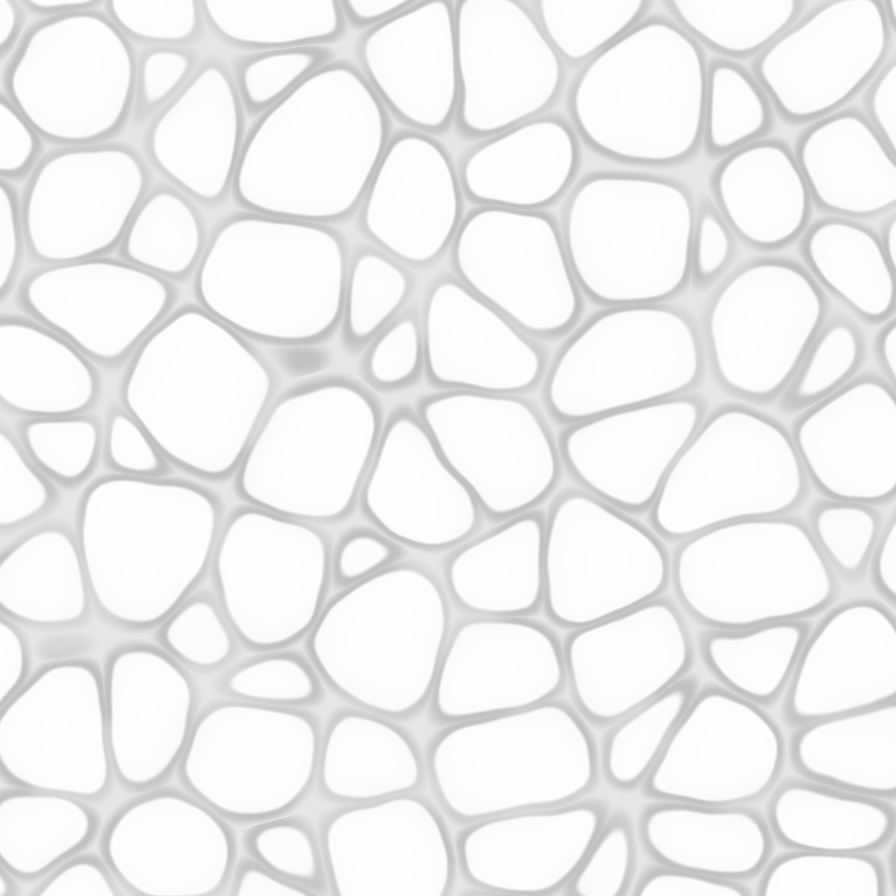
This pattern is drawn by a Shadertoy shader. Its source:

```glsl
// Irregular pale stones with rounded corners, set in soft grey mortar joints.

#define STONE_PITCH vec2(0.125, 0.108) // mean spacing of the stones
#define JITTER 0.84                    // scatter of the stone centres
#define SIZE_SPREAD 0.0072             // contrast of large and small stones
#define ROUNDING 0.012                 // softness of the stone corners
#define JOINT 0.0052                   // half width of a joint
#define EDGE_SOFT 0.0023               // half width of the stone edge ramp
#define WARP 0.016                     // waviness of the outlines
#define STONE_GREY 0.995
#define RIM_GREY 0.760
#define PALE_RIM_GREY 0.845
#define FILL_GREY 0.905

vec3 hash3(vec2 p) {
    vec3 q = fract(p.xyx * vec3(0.1031, 0.1030, 0.0973));
    q += dot(q, q.yxz + 33.33);
    return fract((q.xxy + q.yzz) * q.zyx);
}

// Smooth value noise with three independent channels
vec3 noise3(vec2 p) {
    vec2 i = floor(p), f = fract(p);
    f = f * f * (3.0 - 2.0 * f);
    vec3 low = mix(hash3(i), hash3(i + vec2(1, 0)), f.x);
    vec3 high = mix(hash3(i + vec2(0, 1)), hash3(i + vec2(1, 1)), f.x);
    return mix(low, high, f.y);
}

// Stone centre in xy, size weight in z
vec3 stoneSite(vec2 cell) {
    vec3 h = hash3(cell + 57.0);
    vec2 centre = (cell + 0.5 + JITTER * (h.xy - 0.5)) * STONE_PITCH;
    return vec3(centre, SIZE_SPREAD * h.z);
}

float power(vec2 p, vec3 site) {
    vec2 d = p - site.xy;
    return dot(d, d) - site.z;
}

// Rounded distance from p to the border of the stone that holds it
float borderDistance(vec2 p) {
    vec2 base = floor(p / STONE_PITCH), owner = base;
    float best = 1e5;
    for (int y = -2; y <= 2; y++)
    for (int x = -2; x <= 2; x++) {
        vec2 cell = base + vec2(x, y);
        float d = power(p, stoneSite(cell));
        if (d < best) { best = d; owner = cell; }
    }

    // Exponential smooth minimum over all bisectors
    vec3 site = stoneSite(owner);
    float sum = 0.0;
    for (int y = -2; y <= 2; y++)
    for (int x = -2; x <= 2; x++) {
        if (x == 0 && y == 0) continue;
        vec3 other = stoneSite(owner + vec2(x, y));
        float gap = max(length(other.xy - site.xy), 0.04);
        float d = (power(p, other) - best) / (2.0 * gap);
        sum += exp(-d / ROUNDING);
    }
    return -ROUNDING * log(max(sum, 1e-20));
}

void mainImage(out vec4 fragColor, in vec2 fragCoord) {
    vec2 uv = fragCoord / iResolution.y;

    // Bend the outlines at a broad and a fine scale
    vec2 p = uv + WARP * (noise3(uv * 11.0 + 3.0).xy - 0.5)
                + 0.35 * WARP * (noise3(uv * 29.0 + 41.0).xy - 0.5);

    // Joint width and rim tone drift over the wall
    vec3 drift = noise3(uv * 17.0 + 90.0);
    float s = borderDistance(p) - JOINT * mix(0.72, 1.28, drift.x);

    // Dark rims, paler mortar in the wide junctions
    float rim = mix(RIM_GREY, PALE_RIM_GREY, smoothstep(0.35, 0.9, drift.y));
    float depth = 1.0 - smoothstep(-0.014, -0.0035, s);
    float mortar = mix(rim, FILL_GREY, depth);

    // Nearly flat stone faces with a faint shade near the rim
    float face = STONE_GREY - 0.022 * drift.z * exp(-max(s, 0.0) / 0.012);

    float soft = max(EDGE_SOFT, 0.75 / iResolution.y);
    float grey = mix(mortar, face, smoothstep(-soft, soft, s));
    fragColor = vec4(vec3(grey), 1.0);
}
```
